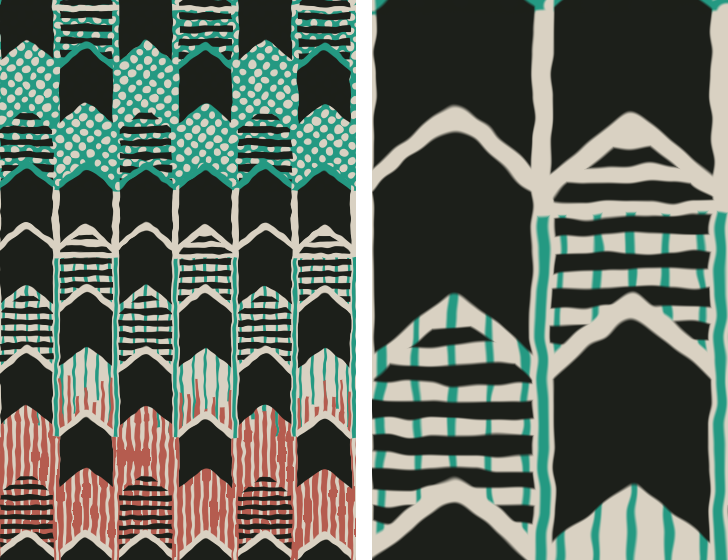
Left, the full canvas; right, a detail of the centre.
Give the GLSL for this pattern, as a Shadertoy shader.

```glsl
// Hand-printed textile of overlapping arrow panels: dotted, barred and striped, in six columns.

const vec2 SHEET = vec2(488.0, 768.0);   // design units, y pointing down
const float COLUMN = 81.7;               // column width
const float COLUMN_START = -4.5;         // left edge of the first column
const float PANEL_HALF = 36.3;           // half width of a dark panel
const float SLOPE = 0.85;                // steepness of the arrow tops
const float TRIM = 11.0;                 // border above each dark arrow
const float DOT_PITCH = 14.5;
const float TEAL_PITCH = COLUMN / 5.0;
const float RED_PITCH = COLUMN / 7.0;
const float DOTS_END = 263.0;            // heights where the cloth changes
const float TEAL_START = 354.0;
const float RED_START = 515.0;
const float TEAL_END = 600.0;
const float WOBBLE = 2.6;
const float SOFT = 0.9;

const vec3 INK = vec3(0.11, 0.12, 0.10);
const vec3 CREAM = vec3(0.85, 0.82, 0.76);
const vec3 TEAL = vec3(0.14, 0.60, 0.51);
const vec3 RED = vec3(0.71, 0.36, 0.31);

// Layers from top to bottom: (arrow peak, kind)
const float DARK = 0.0, PLAIN = 1.0, BARRED = 2.0;
const int LAYERS = 10;
const vec2 EVEN[LAYERS] = vec2[LAYERS](
    vec2(-40, DARK), vec2(55, PLAIN), vec2(150, BARRED), vec2(232, DARK), vec2(315, DARK),
    vec2(390, BARRED), vec2(485, DARK), vec2(555, PLAIN), vec2(650, BARRED), vec2(737, DARK));
const vec2 ODD[LAYERS] = vec2[LAYERS](
    vec2(-25, BARRED), vec2(67, DARK), vec2(140, PLAIN), vec2(232, DARK), vec2(306, BARRED),
    vec2(400, DARK), vec2(475, PLAIN), vec2(572, DARK), vec2(640, PLAIN), vec2(737, DARK));

float hash(vec2 p) {
    vec3 q = fract(p.xyx * vec3(0.1031, 0.1030, 0.0973));
    q += dot(q, q.yzx + 33.33);
    return fract((q.x + q.y) * q.z);
}

float noise(vec2 p) {
    vec2 i = floor(p), f = fract(p);
    f = f * f * (3.0 - 2.0 * f);
    return mix(mix(hash(i), hash(i + vec2(1, 0)), f.x),
               mix(hash(i + vec2(0, 1)), hash(i + vec2(1, 1)), f.x), f.y);
}

float cover(float d) { return 1.0 - smoothstep(-SOFT, SOFT, d); }

// Uneven cream dots on a diagonal lattice
vec3 dotted(vec2 p) {
    vec2 g = mat2(0.74, 0.67, -0.67, 0.74) * p / DOT_PITCH;
    vec2 id = floor(g) + 50.0;
    vec2 jitter = vec2(hash(id), hash(id + 17.0)) - 0.5;
    vec2 d = fract(g) - 0.5 - 0.16 * jitter;
    d.x *= 0.82 + 0.25 * hash(id + 31.0);
    float radius = mix(0.29, 0.41, hash(id + 7.0));
    vec3 col = mix(TEAL, CREAM, cover((length(d) - radius) * DOT_PITCH));
    return mix(col, CREAM, cover(abs(p.y - 11.0) - 4.0));
}

// Cream cloth with teal drips above and ragged red stripes below
vec3 striped(vec2 p) {
    float s = (p.x - COLUMN_START) / TEAL_PITCH;
    float id = floor(s);
    float d = abs(fract(s) - 0.5) * TEAL_PITCH - 1.2 - 1.2 * noise(vec2(id, p.y / 20.0));
    float end = TEAL_END - 55.0 * hash(vec2(id, 3.0));
    vec3 col = mix(CREAM, TEAL, cover(max(d, max(TEAL_START - p.y, p.y - end))));

    s = (p.x - COLUMN_START) / RED_PITCH;
    id = floor(s);
    float growth = smoothstep(RED_START, 630.0, p.y);
    float patchy = smoothstep(0.68, 0.76, noise(vec2(id * 3.7, p.y / 26.0))) * growth;
    float halfWidth = 1.3 + 2.0 * growth + 0.9 * noise(vec2(id + 40.0, p.y / 18.0)) + 3.0 * patchy;
    float start = RED_START + 50.0 * hash(vec2(id, 9.0));
    d = abs(fract(s) - 0.5) * RED_PITCH - halfWidth;
    return mix(col, RED, cover(max(d, start - p.y)));
}

void mainImage(out vec4 fragColor, in vec2 fragCoord) {
    vec2 uv = fragCoord / iResolution.xy;
    vec2 p = SHEET * vec2(uv.x, 1.0 - uv.y);

    // Hand-cut edges
    p += WOBBLE * (vec2(noise(p / 10.0), noise(p / 10.0 + 91.0)) - 0.5);
    p += WOBBLE * (vec2(noise(p / 37.0 + 20.0), noise(p / 37.0 + 63.0)) - 0.5);

    float column = floor((p.x - COLUMN_START) / COLUMN);
    float x = p.x - COLUMN_START - (column + 0.5) * COLUMN;
    float y = p.y + 5.0 * (hash(vec2(column + 5.0, 2.0)) - 0.5);
    bool isOdd = mod(column, 2.0) > 0.5;
    float arrow = y - SLOPE * (sqrt(x * x + 20.0) - 4.5);
    float side = abs(x) - PANEL_HALF;

    float upper = cover(p.y - DOTS_END);
    vec3 ground = mix(striped(p), dotted(p), upper);
    vec3 trimColor = mix(CREAM, TEAL, upper);
    vec3 col = ground;

    // Stack the arrow panels
    for (int i = 0; i < LAYERS; i++) {
        vec2 layer = isOdd ? ODD[i] : EVEN[i];
        float top = (layer.x - arrow) * 0.76;
        if (layer.y == DARK) {
            col = mix(col, trimColor, cover(top - TRIM * 0.76));
            col = mix(col, INK, cover(max(top, side)));
        } else {
            col = mix(col, ground, cover(top));
        }
        if (layer.y == BARRED) {
            bool middle = layer.x > DOTS_END && layer.x < TEAL_END;
            float inset = middle ? TRIM : 0.0;
            float pitch = middle ? 16.3 : layer.x < DOTS_END ? 18.0 : 13.0;
            float bar = abs(fract((y - layer.x - inset) / pitch) - 0.5) * pitch;
            bar -= pitch * (0.2 + 0.12 * noise(p / vec2(22.0, 9.0) + 8.0));
            col = mix(col, INK, cover(max(bar, max(top + inset * 0.76, side))));
        }
    }

    // Seams between columns
    vec3 seam = mix(ground, CREAM, cover(abs(p.y - 306.0) - 44.0));
    float line = abs(abs(x) - COLUMN * 0.5) - 2.4;
    float lineSpan = max(TEAL_START - p.y, p.y - TEAL_END);
    seam = mix(seam, CREAM, cover(lineSpan));
    seam = mix(seam, TEAL, cover(max(line, lineSpan)));
    fragColor = vec4(mix(seam, col, cover(side)), 1.0);
}
```
